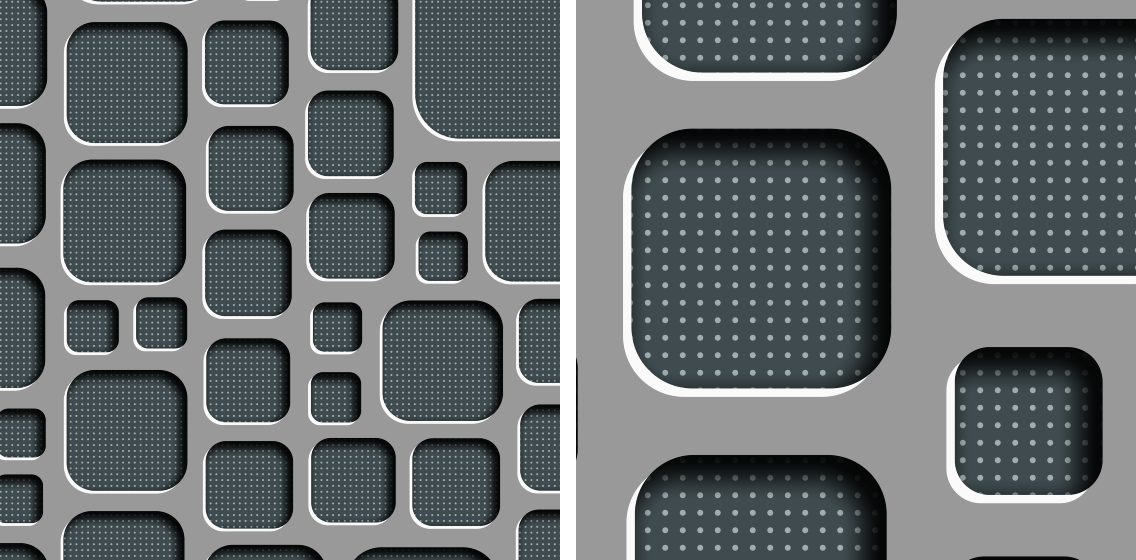
Left: the whole. Right: its middle third, enlarged.
This pattern is drawn by a Shadertoy shader. Its source:

```glsl
// Metal plate with rounded square cut-outs of mixed sizes above a dotted dark floor.

const float GRID = 16.0;           // packing units across the canvas
const int   WIDTH = 20;            // columns packed, a little more than visible
const int   MAX_SQUARES = 128;
const float SEED = 3.7;
const vec2  VIEW_OFFSET = vec2(2.4, 0.3);

const float GAP = 0.49;            // metal left between neighbouring holes
const float SIZE_JITTER = 0.12;
const float PLACE_JITTER = 0.16;
const float CORNER = 0.235;        // corner radius relative to the hole side
const float RIM = 0.08;            // width of the bright lower left rim
const float SHADOW_SHIFT = 0.14;
const float SHADOW_DARK = 0.12;    // distance at which the shadow is full
const float SHADOW_CLEAR = -0.31;  // distance at which the shadow is gone
const float DOTS_PER_UNIT = 6.0;
const float DOT_RADIUS = 0.028;

const vec3 METAL = vec3(0.60);
const vec3 RIM_LIGHT = vec3(0.98);
const vec3 FLOOR_COLOR = vec3(0.25, 0.295, 0.31);
const vec3 DOT_COLOR = vec3(0.62, 0.68, 0.68);
const float SHADOW_LEVEL = 0.08;

float hash(float n) {
    return fract(sin(n * 91.345 + SEED) * 4745.54);
}

float roundedSquare(vec2 p, float halfSide, float radius) {
    vec2 q = abs(p) - halfSide + radius;
    return length(max(q, 0.0)) + min(max(q.x, q.y), 0.0) - radius;
}

float coverage(float dist, float pixel) {
    return smoothstep(0.6 * pixel, -0.6 * pixel, dist);
}

// Skyline packing: fill the lowest level with squares until one contains p.
// Returns the centre (xy), side (z) and index (w) of that square.
vec4 findSquare(vec2 p) {
    int level[WIDTH];
    for (int x = 0; x < WIDTH; x++) {
        level[x] = -2 - int(5.0 * hash(float(x / 4) + 200.5));
    }
    for (int index = 0; index < MAX_SQUARES; index++) {
        // Lowest flat run of the skyline
        int low = 0;
        for (int x = 1; x < WIDTH; x++) {
            if (level[x] < level[low]) low = x;
        }
        int run = 1;
        for (int x = low + 1; x < WIDTH; x++) {
            if (level[x] != level[low]) break;
            run++;
        }

        // Side of the next square; a leftover strip is never one unit wide
        float id = float(index);
        int side = run;
        if (run > 3) {
            side = min(run, 3 + int(4.0 * hash(id)));
            if (run - side == 1) side--;
        }
        int left = low + (hash(id + 0.37) < 0.5 ? 0 : run - side);
        vec2 corner = vec2(float(left), float(level[low]));
        float size = float(side);

        vec2 q = p - corner;
        if (min(q.x, q.y) >= 0.0 && max(q.x, q.y) < size) {
            return vec4(corner + 0.5 * size, size, id);
        }
        for (int x = left; x < left + side; x++) level[x] += side;
    }
    return vec4(p + 9.0, 1.0, 0.0);
}

void mainImage(out vec4 fragColor, in vec2 fragCoord) {
    float pixel = GRID / max(iResolution.x, iResolution.y);
    vec2 p = fragCoord * pixel + VIEW_OFFSET;

    // Hole inside its packing square
    vec4 square = findSquare(p);
    vec2 jitter = vec2(hash(square.w + 0.11), hash(square.w + 0.73)) - 0.5;
    vec2 q = p - square.xy - PLACE_JITTER * jitter;
    float side = square.z - GAP - SIZE_JITTER * hash(square.w + 0.53);
    float radius = CORNER * side;
    float hole = roundedSquare(q, 0.5 * side, radius);
    float rim = roundedSquare(q + RIM, 0.5 * side, radius);
    float lit = roundedSquare(q + SHADOW_SHIFT, 0.5 * side, radius);

    // Dotted floor under the shadow of the upper right edges
    vec2 dotCell = fract(p * DOTS_PER_UNIT) - 0.5;
    float dotDist = length(dotCell) / DOTS_PER_UNIT - DOT_RADIUS;
    vec3 ground = mix(FLOOR_COLOR, DOT_COLOR, coverage(dotDist, pixel));
    ground *= mix(SHADOW_LEVEL, 1.0, smoothstep(SHADOW_DARK, SHADOW_CLEAR, lit));

    // Plate, rim light, then the opening
    vec3 color = mix(METAL, RIM_LIGHT, coverage(rim, pixel));
    color = mix(color, ground, coverage(hole, pixel));
    fragColor = vec4(color, 1.0);
}
```
